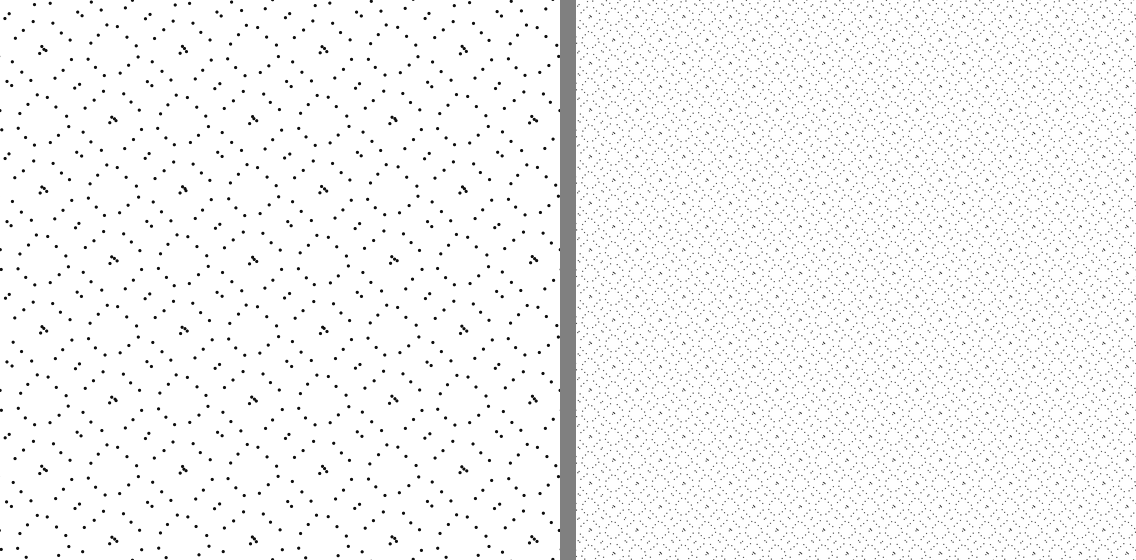
Left, the tile; right, the same tile 3 across and 3 down.
Write a Shadertoy shader that draws this pattern.

```glsl
vec2 hash2(vec2 p) {
    return fract(sin(vec2(dot(p, vec2(127.1, 311.7)), dot(p, vec2(269.5, 183.3)))) * 43758.5453);
}

// Dot position inside its grid cell: folded 4x4 tiles in a checkerboard
vec2 dotOffset(ivec2 cell) {
    ivec2 tile = cell >> 2;
    ivec2 m = (cell + 2 * ((tile.x + tile.y) & 1)) & 3;
    ivec2 block = m >> 1;

    // Alternating push along the diagonals
    vec2 push = 0.5 * vec2((m.x + m.y + block) & 1) - 0.25;

    // Drift of each block, growing across the tile
    vec2 drift = (2.0 * vec2(block.yx) - 1.0) * (0.033 + 0.061 * vec2(m.x, 3 - m.y));

    vec2 jitter = 0.07 * (hash2(vec2(cell & 31)) - 0.5);
    return 0.5 + push + drift + jitter;
}

void mainImage(out vec4 fragColor, in vec2 fragCoord) {
    // 32 x 32 grid cells, y running downwards
    vec2 uv = fragCoord / iResolution.xy;
    vec2 p = vec2(uv.x, 1.0 - uv.y) * 32.0 - vec2(2.444, 2.889);
    ivec2 home = ivec2(floor(p));

    // Distance to the nearest dot centre
    float dist = 8.0;
    for (int y = -1; y <= 1; y++)
    for (int x = -1; x <= 1; x++) {
        ivec2 cell = home + ivec2(x, y);
        dist = min(dist, length(p - vec2(cell) - dotOffset(cell)));
    }

    // Ink on white paper
    float pixel = 32.0 / iResolution.y;
    float ink = 1.0 - smoothstep(-0.6 * pixel, 0.6 * pixel, dist - 0.09);
    fragColor = vec4(mix(vec3(1.0), vec3(0.05), ink), 1.0);
}
```
